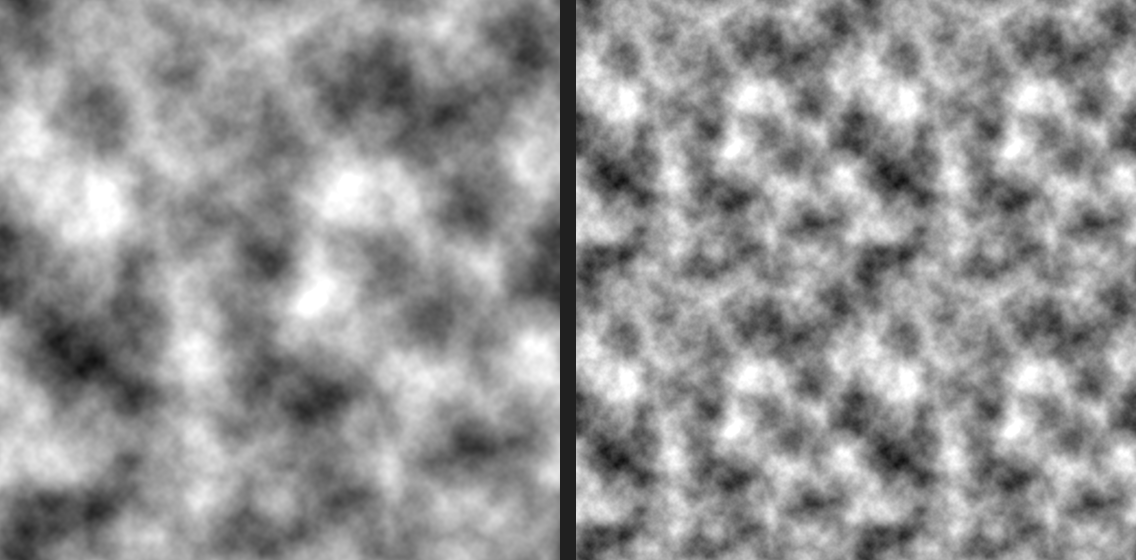
Left, the tile; right, the same tile 2 across and 2 down.
This texture is drawn by a WebGL 1 fragment shader. Its source:

```glsl
precision highp float;

// Soft grey clouds: a fractal sum of gradient noise, dark and pale billows
// with finer mottling. The lattice is turned by 45 degrees, so billows chain
// along both diagonals, and it wraps so that the tile has no seam.

uniform vec2 u_resolution;

const float TAU = 6.2831853;
const int OCTAVES = 5;
const float BASE_CELLS = 4.0;
const float GAIN = 0.49;
const float MEAN_GREY = 0.59;
const float CONTRAST = 0.66;

float hash(vec2 cell, float seed) {
  vec3 p = fract(vec3(cell.xyx + seed * 23.57) * vec3(0.1031, 0.1030, 0.0973));
  p += dot(p, p.yzx + 33.33);
  return fract((p.x + p.y) * p.z);
}

// Wraps a turned lattice point: one canvas step moves it by (n, n) or (n, -n).
vec2 wrapCell(vec2 cell, float n) {
  vec2 centre = cell + 0.5;
  centre -= n * floor(centre.x / n);
  return floor(vec2(centre.x, mod(centre.y, 2.0 * n)));
}

// Unit gradient at a wrapped lattice point.
vec2 gradient(vec2 cell, float n, float seed) {
  float angle = TAU * hash(wrapCell(cell, n), seed);
  return vec2(cos(angle), sin(angle));
}

// Slope of one corner's gradient at a position within the cell.
float corner(vec2 cell, vec2 local, vec2 offset, float n, float seed) {
  return dot(gradient(cell + offset, n, seed), local - offset);
}

// Periodic gradient noise, centred on zero.
float gradientNoise(vec2 p, float n, float seed) {
  vec2 cell = floor(p);
  vec2 f = p - cell;
  vec2 fade = f * f * f * (f * (f * 6.0 - 15.0) + 10.0);
  float bottom = mix(corner(cell, f, vec2(0.0, 0.0), n, seed),
                     corner(cell, f, vec2(1.0, 0.0), n, seed), fade.x);
  float top = mix(corner(cell, f, vec2(0.0, 1.0), n, seed),
                  corner(cell, f, vec2(1.0, 1.0), n, seed), fade.x);
  return mix(bottom, top, fade.y);
}

// Octaves are shifted against each other to hide the shared lattice.
float cloudNoise(vec2 uv, float cells, float gain) {
  vec2 turned = vec2(uv.x + uv.y, uv.y - uv.x);
  float sum = 0.0;
  float amplitude = 1.0;
  for (int i = 0; i < OCTAVES; i++) {
    float seed = float(i) + 1.0;
    vec2 shift = seed * vec2(0.37, 0.61);
    sum += amplitude * gradientNoise(turned * cells + shift, cells, seed);
    cells *= 2.0;
    amplitude *= gain;
  }
  return sum;
}

void main() {
  vec2 uv = gl_FragCoord.xy / u_resolution;
  float grey = MEAN_GREY + CONTRAST * cloudNoise(uv, BASE_CELLS, GAIN);
  gl_FragColor = vec4(vec3(clamp(grey, 0.0, 1.0)), 1.0);
}
```
